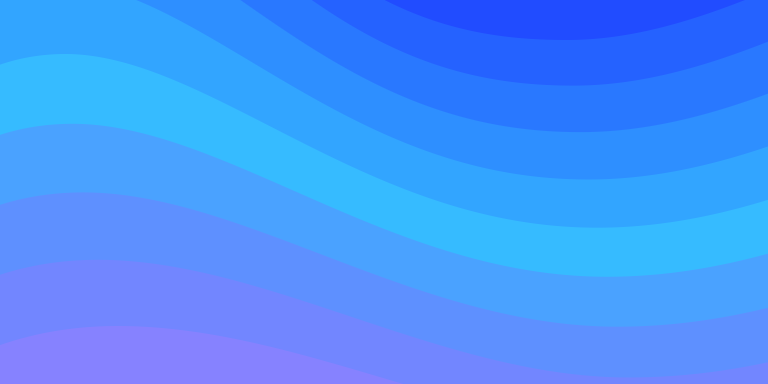
Give the GLSL for this background, as a Shadertoy shader.

```glsl
const int EDGES = 9;              // curved edges between the bands
const float MIDDLE_BAND = 5.0;    // the band holding the brightest colour
const float LAST_BAND = 9.0;
const vec3 DEEP_BLUE = vec3(0.129, 0.298, 1.0);
const vec3 SKY_BLUE = vec3(0.212, 0.733, 1.0);
const vec3 VIOLET = vec3(0.525, 0.510, 1.0);

// Polynomial coefficients in the edge index, lowest power first
const vec4 CREST_X = vec4(0.151, 0.0, 0.0, 0.000305);
const vec4 CREST_Y = vec4(-0.6176, 0.1958, -0.00156, 0.0);
const vec4 TROUGH_X = vec4(1.4766, 0.0156, 0.00104, 0.0);
const vec4 TROUGH_Y = vec4(0.1042, 0.1177, 0.00112, 0.0);

// Skew at edge zero and its change per edge
const vec2 SKEW_LEFT = vec2(0.18, -0.02);
const vec2 SKEW_MIDDLE = vec2(0.518, -0.067);
const vec2 SKEW_RIGHT = vec2(0.305, -0.0145);

float polynomial(vec4 c, float k) {
    return c.x + k * (c.y + k * (c.z + k * c.w));
}

// Height of an edge, measured downward from the top
float edgeHeight(float x, float k) {
    float crestX = polynomial(CREST_X, k);
    float t = (x - crestX) / (polynomial(TROUGH_X, k) - crestX);

    // Skewing leaves the crest at t = 0 and the trough at t = 1
    vec2 skew = t < 0.0 ? SKEW_LEFT : (t < 1.0 ? SKEW_MIDDLE : SKEW_RIGHT);
    t += (skew.x + skew.y * k) * t * (1.0 - t);

    // The cubic ease continues past both turning points
    float ease = t * t * (3.0 - 2.0 * t);
    return mix(polynomial(CREST_Y, k), polynomial(TROUGH_Y, k), ease);
}

vec3 bandColor(float band) {
    if (band <= MIDDLE_BAND) return mix(DEEP_BLUE, SKY_BLUE, band / MIDDLE_BAND);
    float t = (band - MIDDLE_BAND) / (LAST_BAND - MIDDLE_BAND);
    float greenEase = t * (2.0 - t);
    return mix(SKY_BLUE, VIOLET, vec3(t, greenEase, t));
}

void mainImage(out vec4 fragColor, in vec2 fragCoord) {
    vec2 uv = fragCoord / iResolution.xy;
    vec2 p = vec2(2.0 * uv.x, 1.0 - uv.y);
    vec3 color = bandColor(0.0);

    // Lay each lower band over the ones above it
    for (int i = 0; i < EDGES; i++) {
        float k = float(i);
        float depth = p.y - edgeHeight(p.x, k);
        float pixel = length(vec2(dFdx(depth), dFdy(depth)));
        float coverage = clamp(depth / pixel + 0.5, 0.0, 1.0);
        color = mix(color, bandColor(k + 1.0), coverage);
    }
    fragColor = vec4(color, 1.0);
}
```
